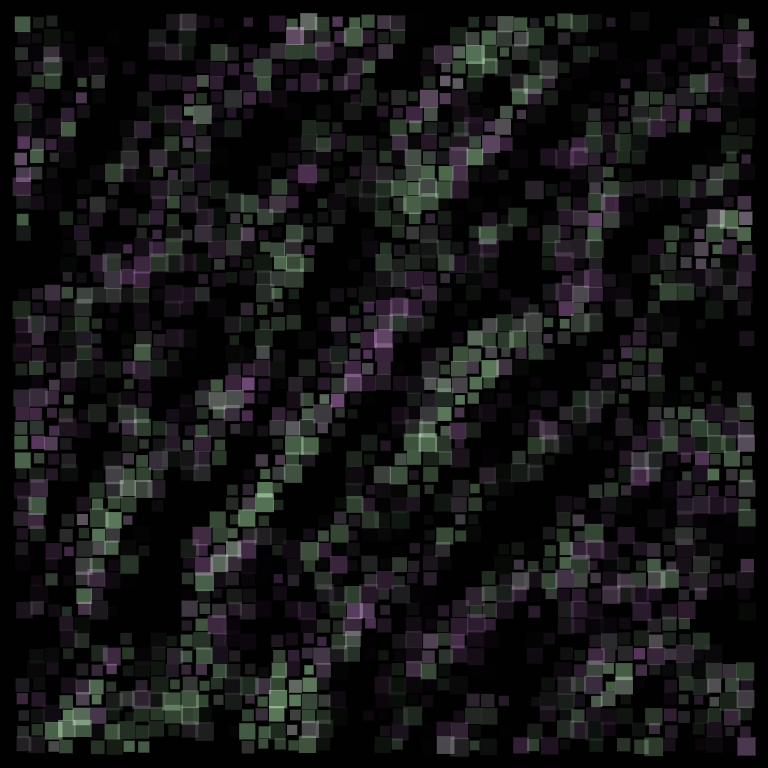
Write a Shadertoy shader that draws this background.

```glsl
// Translucent green and violet squares on black, lit by slanting streaks of noise.

vec2 hash2(vec2 p) {
    vec3 q = fract(p.xyx * vec3(0.1031, 0.1030, 0.0973));
    q += dot(q, q.yzx + 33.33);
    return fract((q.xx + q.yz) * q.zy);
}

vec2 gradientAt(vec2 corner) {
    float angle = 6.2832 * hash2(corner + 40.0).x;
    return vec2(cos(angle), sin(angle));
}

float gradientNoise(vec2 p) {
    vec2 i = floor(p), f = p - i;
    vec2 u = f * f * f * (f * (f * 6.0 - 15.0) + 10.0);
    vec2 e = vec2(0.0, 1.0);
    float low = mix(dot(gradientAt(i), f), dot(gradientAt(i + e.yx), f - e.yx), u.x);
    float high = mix(dot(gradientAt(i + e), f - e), dot(gradientAt(i + 1.0), f - 1.0), u.x);
    return mix(low, high, u.y);
}

// Noise stretched along gently bending diagonals
float streaks(vec2 p) {
    float across = p.y - 1.7 * p.x + 0.45 * p.x * p.x;
    vec2 q = vec2(3.2 * (p.x + p.y), 9.0 * across);
    return gradientNoise(q) + 0.5 * gradientNoise(q * 2.0 + 17.0);
}

vec3 squareColor(vec2 cell, vec2 center) {
    vec2 rnd = hash2(cell + 91.0);
    float tone = 0.25 + 1.1 * streaks(center) + 0.55 * (rnd.x - 0.5);
    tone = clamp(tone, 0.03, 1.0);
    float hue = 0.33 + 0.45 * tone + 0.9 * (rnd.y - 0.5) + 0.6 * gradientNoise(center * 7.0 + 5.0);
    vec3 violet = vec3(0.93, 0.60, 0.98), green = vec3(0.76, 1.0, 0.76);
    vec3 tint = mix(violet, green, smoothstep(0.1, 0.9, hue));
    return max(0.48 * tone * tint - 0.015, 0.0);
}

void mainImage(out vec4 fragColor, in vec2 fragCoord) {
    float cells = 51.0;
    float pixel = cells / iResolution.y;
    vec2 p = fragCoord * pixel;
    vec2 lastCell = floor(iResolution.xy * pixel) - 2.0;
    vec3 color = vec3(0.004);

    // Neighbouring squares may overlap, so each one is screened over the rest
    for (int y = -1; y <= 1; y++) {
        for (int x = -1; x <= 1; x++) {
            vec2 cell = floor(p) + vec2(x, y);
            if (any(lessThan(cell, vec2(1.0))) || any(greaterThan(cell, lastCell))) continue;
            vec2 center = cell + 0.5 + 0.26 * (hash2(cell) - 0.5);
            float halfSize = mix(0.3, 0.63, hash2(cell + 23.0).x);
            vec2 d = abs(p - center) - halfSize;
            float cover = clamp(0.5 - max(d.x, d.y) / pixel, 0.0, 1.0);
            color += cover * squareColor(cell, center / cells) * (1.0 - color);
        }
    }
    fragColor = vec4(color, 1.0);
}
```
